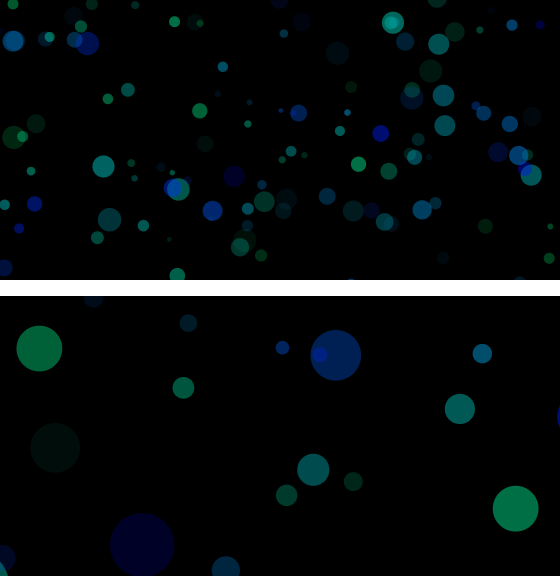
Top: the whole. Bottom: its middle third, enlarged.
This background is drawn by a WebGL 1 fragment shader. Its source:

```glsl
precision highp float;
// Scattered translucent discs in green, teal and blue on black.

uniform vec2 u_resolution;

const int DISC_COUNT = 114;
const float RADIUS_MIN = 0.008;   // in canvas heights
const float RADIUS_MAX = 0.042;
const float OPACITY_MIN = 0.04;
const float OPACITY_MAX = 0.44;
const float HUE_MIN = 0.395;      // green, in turns
const float HUE_MAX = 0.662;      // blue, in turns
const float MARGIN = 0.015;       // centres may lie this far outside
const float SEED = 17.0;
const float SECOND_STREAM = 431.0;
const vec3 BACKGROUND = vec3(0.0);

// Four random values from one number, without sine.
vec4 hash4(float n) {
  vec4 p = fract(vec4(n) * vec4(0.1031, 0.1030, 0.0973, 0.1099));
  p += dot(p, p.wzxy + 33.33);
  return fract((p.xxyz + p.yzzw) * p.zywx);
}

// Fully saturated colour of a hue given in turns.
vec3 hueColor(float hue) {
  vec3 ramp = abs(fract(hue + vec3(0.0, 2.0, 1.0) / 3.0) * 6.0 - 3.0);
  return clamp(ramp - 1.0, 0.0, 1.0);
}

// Smoothed coverage of a disc at an offset from its centre.
float discCoverage(vec2 offset, float radius, float pixel) {
  return clamp((radius - length(offset)) / pixel + 0.5, 0.0, 1.0);
}

void main() {
  float pixel = 1.0 / u_resolution.y;
  vec2 position = gl_FragCoord.xy * pixel;
  vec2 canvas = u_resolution * pixel;
  vec3 color = BACKGROUND;

  // Lay the discs over one another.
  for (int i = 0; i < DISC_COUNT; i++) {
    float id = float(i) + SEED;
    vec4 place = hash4(id);
    vec4 look = hash4(id + SECOND_STREAM);

    vec2 center = mix(vec2(-MARGIN), canvas + MARGIN, place.xy);
    float radius = mix(RADIUS_MIN, RADIUS_MAX, look.x);
    float opacity = mix(OPACITY_MIN, OPACITY_MAX, look.y);
    vec3 tint = hueColor(mix(HUE_MIN, HUE_MAX, look.z));

    float coverage = discCoverage(position - center, radius, pixel);
    color = mix(color, tint, opacity * coverage);
  }

  gl_FragColor = vec4(color, 1.0);
}
```
